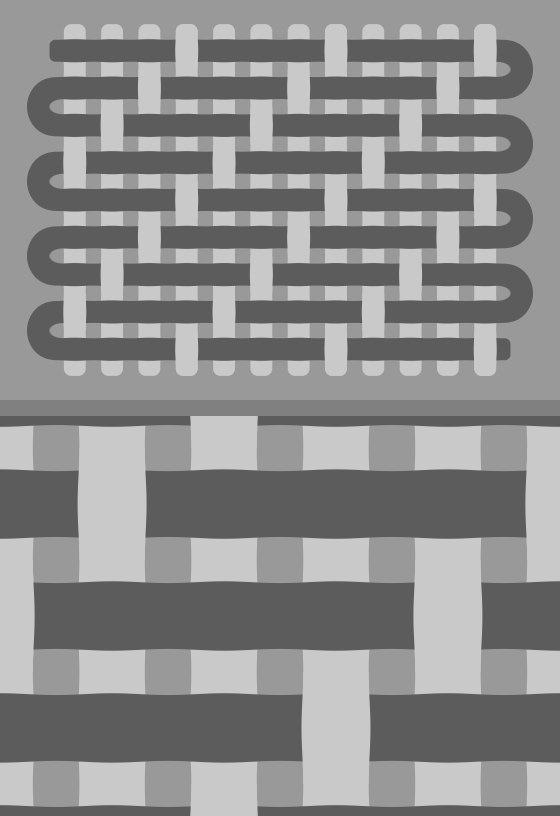
Top, the full canvas; bottom, a detail of the centre.
Write a WebGL 1 fragment shader that draws this pattern.

```glsl
precision mediump float;
// A flat woven panel: twelve upright bars laced by one continuous cord in nine rows.
// Distance functions shape bars and cord; a stepped diagonal rule decides which is on top.
// One unit is the pitch between bars, with the origin at the panel centre.

uniform vec2 u_resolution;

const float VIEW_HEIGHT = 10.72;   // canvas height in pitches
const float COLUMNS = 12.0;
const float ROWS = 9.0;
const float TWILL = 4.0;           // a bar surfaces once in this many crossings

const float BAR_HALF_WIDTH = 0.300;
const float BAR_HALF_LENGTH = 4.715;
const float BAR_CORNER = 0.20;
const float CORD_HALF_WIDTH = 0.302;
const float CORD_END = 6.18;       // distance of the loose ends from the centre
const float CORD_CORNER = 0.16;
const float TURN_CENTRE = 5.98;    // centre of the outer arc of a turn
const float HOLE_START = 5.79;     // where the gap inside a turn begins to close
const float HOLE_LENGTH = 0.38;
const float SWELL = 0.008;         // slight thickening at the crossings

const vec3 GROUND = vec3(0.60);
const vec3 BAR = vec3(0.79);
const vec3 CORD = vec3(0.36);
const float TAU = 6.28318;

float roundedBox(vec2 p, vec2 halfSize, float radius) {
  vec2 q = abs(p) - halfSize + radius;
  return length(max(q, 0.0)) + min(max(q.x, q.y), 0.0) - radius;
}

float barDistance(vec2 p, float column) {
  float x = p.x - (column - 0.5 * (COLUMNS - 1.0));
  float swell = SWELL * cos(TAU * p.y);
  return roundedBox(vec2(x, p.y), vec2(BAR_HALF_WIDTH, BAR_HALF_LENGTH), BAR_CORNER) - swell;
}

// Two neighbouring rows joined by a rounded turn on the right.
float turnDistance(vec2 p) {
  float outer = length(vec2(max(p.x - TURN_CENTRE, 0.0), p.y)) - 0.5 - CORD_HALF_WIDTH;
  float gap = 0.5 - CORD_HALF_WIDTH;
  vec2 q = vec2(max(p.x - HOLE_START, 0.0) / HOLE_LENGTH, p.y / gap);
  float hole = (length(q) - 1.0) * gap;
  return max(outer, -hole);
}

// The cord has half-turn symmetry, so only its right half is shaped.
float cordDistance(vec2 p) {
  float swell = -SWELL * cos(TAU * p.x);
  p *= p.x < 0.0 ? -1.0 : 1.0;
  float down = 0.5 * (ROWS - 1.0) - p.y;
  float pairs = 0.5 * (ROWS - 1.0);
  float pair = clamp(floor((down + 0.5) * 0.5), 0.0, pairs - 1.0);
  float turn = turnDistance(vec2(p.x, down - 2.0 * pair - 0.5));
  float loose = roundedBox(vec2(p.x, down - ROWS + 1.0),
                           vec2(CORD_END, CORD_HALF_WIDTH), CORD_CORNER);
  return min(turn, loose) - swell;
}

float coverage(float d, float pixel) {
  return clamp(0.5 - d / pixel, 0.0, 1.0);
}

void main() {
  float pixel = VIEW_HEIGHT / u_resolution.y;
  vec2 p = (gl_FragCoord.xy - 0.5 * u_resolution) * pixel;

  // Nearest crossing, rows counted from the top
  float column = clamp(floor(p.x + 0.5 * COLUMNS), 0.0, COLUMNS - 1.0);
  float row = clamp(floor(0.5 * ROWS - p.y), 0.0, ROWS - 1.0);
  float phase = mod(column + row + 0.5, TWILL);
  float barOnTop = step(TWILL - 1.0, phase);

  float bar = coverage(barDistance(p, column), pixel);
  float cord = coverage(cordDistance(p), pixel);

  // Bar, then cord, then the bar again where it surfaces
  vec3 color = mix(GROUND, BAR, bar);
  color = mix(color, CORD, cord);
  color = mix(color, BAR, bar * barOnTop);
  gl_FragColor = vec4(color, 1.0);
}
```
